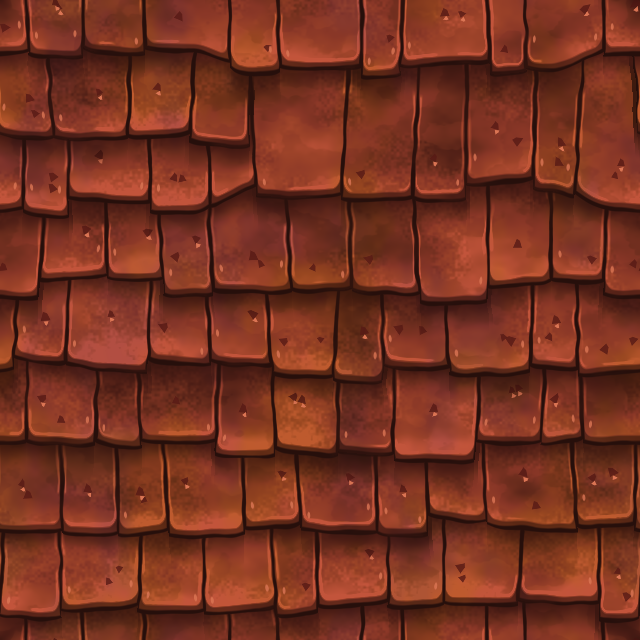
Write a three.js fragment shader that draws this texture.

```glsl
// Hand-painted clay roof: overlapping rows of uneven, chipped terracotta tiles.
varying vec2 vUv;
#define ROWS 8.0
#define COLS 10.0
#define WIDTH_JITTER 0.5
#define DROP_JITTER 0.24
#define LINE 0.0032
#define LIP 0.012
#define RIM 0.007
#define CORNER 0.015
#define SHADOW 0.055
#define CHIP 0.0042
#define SHORT_ROW 6.0

const vec3 INK = vec3(0.15, 0.06, 0.045);
const vec3 DEEP = vec3(0.17, 0.07, 0.05);
const vec3 UMBER = vec3(0.29, 0.11, 0.08);
const vec3 BRICK = vec3(0.41, 0.17, 0.11);
const vec3 RUST = vec3(0.53, 0.21, 0.15);
const vec3 CLAY = vec3(0.61, 0.26, 0.16);
const vec3 GLOW = vec3(0.76, 0.33, 0.23);
const vec3 PALE = vec3(0.86, 0.46, 0.33);
const vec3 WOUND = vec3(0.34, 0.10, 0.08);
struct Tile { vec2 id; float row, left, right, bottom; };

float hash(vec2 p, float salt) {
  vec3 q = fract(vec3(p.xyx + salt * 17.0) * 0.1031);
  q += dot(q, q.yzx + 33.33);
  return fract((q.x + q.y) * q.z);
}
// Value noise with n cells across the canvas, wrapping at its borders.
float noise(vec2 uv, vec2 n) {
  vec2 i = floor(uv * n), f = fract(uv * n);
  f = f * f * (3.0 - 2.0 * f);
  vec2 a = mod(i, n), b = mod(i + 1.0, n);
  return mix(mix(hash(a, 0.0), hash(vec2(b.x, a.y), 0.0), f.x),
             mix(hash(vec2(a.x, b.y), 0.0), hash(b, 0.0), f.x), f.y);
}
float fbm(vec2 uv, vec2 n) {
  float sum = 0.0, amp = 0.53;
  for (int k = 0; k < 4; k++) { sum += amp * noise(uv, n); n *= 2.0; amp *= 0.5; }
  return sum;
}
// Leaning joint on the left of column i.
float joint(float i, float row, float y) {
  vec2 id = mod(vec2(i, row), vec2(COLS, ROWS));
  float lean = (hash(id, 2.0) - 0.5) * 0.16 * (y * ROWS - row);
  return (i + hash(vec2(id.y, 3.0), 3.0) + WIDTH_JITTER * (hash(id, 1.0) - 0.5) + lean) / COLS;
}
Tile tileAt(vec2 p, float row) {
  float i = floor(p.x * COLS - hash(vec2(mod(row, ROWS), 3.0), 3.0));
  if (p.x < joint(i, row, p.y)) i -= 1.0;
  else if (p.x >= joint(i + 1.0, row, p.y)) i += 1.0;
  Tile t;
  t.row = row;
  t.id = mod(vec2(i, row), vec2(COLS, ROWS));
  t.left = joint(i, row, p.y);
  t.right = joint(i + 1.0, row, p.y);
  float s = 2.0 * (p.x - t.left) / (t.right - t.left) - 1.0;
  float bend = 0.06 * sin(6.2831853 * (p.x + hash(vec2(t.id.y, 5.0), 5.0)));
  float tilt = 0.07 * (hash(t.id, 6.0) - 0.5) * s + 0.03 * pow(abs(s), 6.0);
  t.bottom = row + 0.36 + DROP_JITTER * (hash(t.id, 4.0) - 0.5) + bend + tilt;
  // One row stops part way; its neighbours close the gap.
  float x = fract(p.x), gap = smoothstep(0.3, 0.4, x) * (1.0 - smoothstep(0.86, 0.96, x));
  if (t.id.y == SHORT_ROW - 1.0) t.bottom += 0.28 * gap;
  if (t.id.y == SHORT_ROW + 1.0) t.bottom -= 0.26 * gap;
  if (t.id.y == SHORT_ROW && abs(t.id.x - 5.5) < 3.0) t.bottom += 1.5;
  t.bottom /= ROWS;
  return t;
}
float coverAt(vec2 p, float row) {
  return min(tileAt(p, row + 1.0).bottom, tileAt(p, row + 2.0).bottom) - p.y;
}
vec3 ramp(float t) {
  t = clamp(t, 0.0, 1.0) * 5.0;
  vec3 c = mix(mix(DEEP, UMBER, min(t, 1.0)), BRICK, clamp(t - 1.0, 0.0, 1.0));
  c = mix(mix(c, RUST, clamp(t - 2.0, 0.0, 1.0)), CLAY, clamp(t - 3.0, 0.0, 1.0));
  return mix(c, GLOW, clamp(t - 4.0, 0.0, 1.0));
}
float shard(vec2 q, float size, float turn) {
  q = mat2(cos(turn), -sin(turn), sin(turn), cos(turn)) * q;
  float d = max(max(abs(q.x) * 0.95 + q.y * 0.35, -q.y), q.y * 0.7 + q.x * 0.4);
  return 1.0 - smoothstep(-0.0008, 0.0008, d - size);
}

void main() {
  // Wobble the outlines, then find the topmost tile here.
  vec2 p = vUv + 0.004 * (vec2(noise(vUv, vec2(40.0)), noise(vUv.yx, vec2(33.0))) - 0.5);
  Tile t = tileAt(p, floor(p.y * ROWS) + 1.0);
  for (int k = 0; k < 3; k++) if (p.y < t.bottom) t = tileAt(p, t.row - 1.0);

  // Distances to the tile above, the joints and the lower edge.
  float contact = coverAt(p, t.row), drop = contact;
  for (float k = -1.0; k < 2.0; k += 2.0)
    drop = min(drop, coverAt(p + vec2(0.006 * k, 0.0), t.row) + 0.008);
  float side = min(p.x - t.left, t.right - p.x), base = p.y - t.bottom;
  vec2 inset = vec2((side - LINE) * 1.3, base - LIP);
  float face = CORNER - length(max(CORNER - inset, 0.0));

  // Painted tone: blotches, grain, broken worn rim, dark lip and cast shadow.
  float blotch = fbm(vUv, vec2(11.0, 13.0)), stroke = fbm(vUv.yx, vec2(28.0, 20.0));
  float grain = noise(vUv, vec2(230.0)) - 0.5;
  float lit = smoothstep(-0.008, SHADOW, drop + 0.014 * (stroke - 0.5));
  float tone = 0.61 + 0.7 * (blotch - 0.5) + 0.22 * (hash(t.id, 7.0) - 0.5);
  tone += 0.08 * (smoothstep(0.46, 0.54, stroke) - 0.5);
  tone += 0.2 * grain * smoothstep(0.5, 0.65, noise(vUv, vec2(17.0)));
  tone += 0.24 * (1.0 - smoothstep(LIP, 0.06, base));
  float rim = smoothstep(0.0, 0.002, face) * (1.0 - smoothstep(RIM * 0.4, RIM * (0.5 + stroke), face));
  tone += 0.45 * rim * smoothstep(0.4, 0.6, noise(vUv, vec2(30.0, 24.0)));
  float lip = 1.0 - smoothstep(-0.003, 0.001, face);
  tone = mix(tone, 0.3 + 0.4 * (blotch - 0.5), lip);
  vec3 color = ramp(tone * mix(0.2, 1.0, lit));

  // Ochre and plum stains.
  color *= mix(vec3(1.0), vec3(0.97, 1.1, 0.7), 0.7 * smoothstep(0.53, 0.72, fbm(vUv, vec2(9.0, 7.0))));
  color *= mix(vec3(1.0), vec3(0.86, 0.88, 1.2), 0.6 * smoothstep(0.54, 0.75, fbm(vUv.yx, vec2(8.0, 11.0))));

  // Chips with pale flecks, and glints near the lower corners.
  for (float k = 0.0; k < 2.0; k++) {
    float a = hash(t.id, 10.0 + k), b = hash(t.id, 13.0 + k), c = hash(t.id, 16.0 + k);
    float on = step(0.35 + 0.2 * k, c);
    vec2 q = p - vec2(mix(t.left, t.right, 0.22 + 0.56 * a), t.bottom + 0.035 + 0.055 * b);
    color = mix(color, WOUND * mix(0.5, 1.0, lit), 0.8 * on * shard(q, CHIP * (0.6 + 0.7 * c), 2.0 * a - 1.0));
    color = mix(color, PALE, lit * on * step(0.55, b) * shard(q + vec2(-0.002, 0.009), CHIP * 0.6, 5.0 * b));
    vec2 g = p - vec2(mix(t.left + 0.013, t.right - 0.013, k), t.bottom + 0.022 + 0.025 * c);
    float glint = 1.0 - smoothstep(0.6, 1.2, length(g / vec2(0.0026, 0.006)));
    color = mix(color, PALE, glint * step(0.5, a) * lit * 0.8);
  }

  // Ink, thinner in the joints than under the lower edges.
  float gap = min(min(side, base * 0.7), contact) + 0.003 * (stroke - 0.5);
  float ink = 1.0 - smoothstep(LINE * 0.4, LINE * 1.2, gap);
  gl_FragColor = vec4(mix(color, INK, ink * mix(0.75, 1.0, smoothstep(0.3, 0.5, blotch))), 1.0);
}
```
